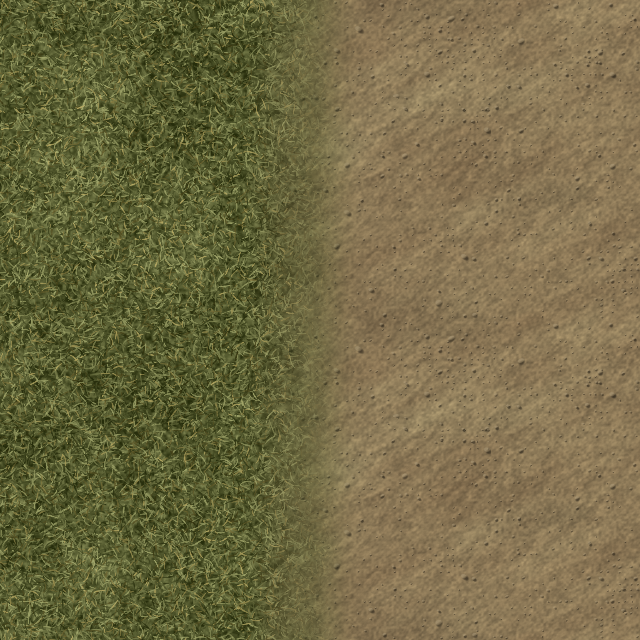
Write a three.js fragment shader that draws this texture.

```glsl
// Draws matted green grass fading into pebbly, streaked dry soil.
varying vec2 vUv;

float hash(vec2 p) {
  vec3 q = fract(vec3(p.xyx) * 0.1031);
  q += dot(q, q.yzx + 33.33);
  return fract((q.x + q.y) * q.z);
}

vec2 hash2(vec2 p) {
  return vec2(hash(p), hash(p + 71.7));
}

// Value noise that repeats upward every "period" cells
float noise(vec2 p, float period) {
  vec2 i = floor(p), f = fract(p);
  f = f * f * (3.0 - 2.0 * f);
  float y0 = mod(i.y, period), y1 = mod(i.y + 1.0, period);
  return mix(mix(hash(vec2(i.x, y0)), hash(vec2(i.x + 1.0, y0)), f.x),
             mix(hash(vec2(i.x, y1)), hash(vec2(i.x + 1.0, y1)), f.x), f.y);
}

float fbm(vec2 p, float period) {
  float sum = 0.0, gain = 0.5;
  for (int i = 0; i < 4; i++) {
    sum += gain * noise(p, period);
    p *= 2.0;
    period *= 2.0;
    gain *= 0.5;
  }
  return sum / 0.9375;
}

float spot(vec2 p, vec2 center, vec2 size) {
  vec2 d = (p - center) / size;
  return exp(-dot(d, d));
}

// Layers of short, bent blades scattered over a jittered grid
vec3 grass(vec2 uv) {
  float patches = 0.8 * (fbm(uv * 14.0 + 3.0, 512.0) - 0.5);
  patches += 0.4 * spot(uv, vec2(0.12, 0.78), vec2(0.09, 0.15));
  patches += 0.5 * spot(uv, vec2(0.29, 0.60), vec2(0.07, 0.06));
  patches += 0.5 * spot(uv, vec2(0.17, 0.11), vec2(0.08, 0.05));
  patches -= 0.4 * spot(uv, vec2(0.04, 0.31), vec2(0.10, 0.07));
  patches -= 0.25 * spot(uv, vec2(0.26, 0.40), vec2(0.12, 0.08));
  patches -= 0.25 * spot(uv, vec2(0.28, 0.88), vec2(0.09, 0.10));
  float tone = 0.05 + 0.6 * noise(uv * 170.0, 512.0);
  float straw = 0.0;
  for (int layer = 0; layer < 7; layer++) {
    float k = float(layer);
    vec2 p = uv * (58.0 + 4.0 * k) + k * 17.3;
    for (int n = 0; n < 9; n++) {
      vec2 cell = floor(p) + vec2(mod(float(n), 3.0), floor(float(n) / 3.0)) - 1.0;
      vec2 r = hash2(cell + k * 131.0), s = hash2(cell + k * 57.0 + 9.5);
      vec2 d = p - cell - r;
      float angle = 6.2832 * s.x, reach = 0.3 + 0.6 * s.y;
      vec2 dir = vec2(cos(angle), sin(angle));
      float along = dot(d, dir);
      float across = dot(d, vec2(-dir.y, dir.x)) + (r.x - 0.5) * along * along;
      float width = 0.10 * (1.0 - 0.6 * abs(along) / reach);
      float blade = (1.0 - smoothstep(width * 0.5, width + 0.03, abs(across)))
                  * (1.0 - smoothstep(reach * 0.8, reach, abs(along)));
      float pick = hash(r * 91.0 + s * 37.0);
      float shade = 0.10 + 0.72 * pick + 0.25 * pick * pick * pick;
      tone = mix(tone, shade, blade * 0.85);
      straw = mix(straw, step(0.8, r.y), blade * 0.8);
    }
  }
  tone += 0.24 * patches + 0.35 * (noise(uv * 260.0, 512.0) - 0.5);
  vec3 col = mix(vec3(0.15, 0.175, 0.045), vec3(0.57, 0.59, 0.37), clamp(tone, 0.0, 1.15));
  return mix(col, col * vec3(1.15, 1.02, 0.92), straw);
}

// One stone per chosen cell: x is its lit face, y its shadow
vec2 pebbles(vec2 uv, float scale, float density) {
  vec2 p = uv * scale, cell = floor(p);
  cell.y = mod(cell.y, scale * 0.5);
  vec2 r = hash2(cell + scale), s = hash2(cell + scale + 23.0);
  vec2 d = fract(p) - 0.35 - 0.3 * r;
  d.x += d.y * (s.y - 0.5);
  float size = 0.10 + 0.18 * s.x * s.x;
  float present = step(1.0 - density, hash(cell + 5.7));
  float stone = 1.0 - smoothstep(size * 0.7, size + 0.06, length(d * vec2(0.9, 1.15)));
  float shadow = 1.0 - smoothstep(size * 0.5, size + 0.1, length(d + vec2(-0.07, 0.11)));
  float lit = clamp(0.75 + dot(d, vec2(-0.5, 0.8)) / size, 0.0, 1.0);
  return present * vec2(stone * lit, shadow * (1.0 - stone * lit));
}

// Soil repeats twice up the canvas, with streaks rising to the right
vec3 soil(vec2 uv) {
  vec2 tile = vec2(uv.x, fract(uv.y * 2.0) * 0.5);
  vec2 slant = vec2(uv.x, uv.y - 0.45 * uv.x);
  float streaks = fbm(slant * vec2(11.0, 24.0), 12.0) - 0.5;
  vec2 crumb = slant * vec2(64.0, 88.0) + vec2(7.0, 0.0);
  float clods = fbm(crumb, 44.0) - 0.5;
  float relief = clods + 0.5 - fbm(crumb + vec2(-0.12, 0.24), 44.0);
  float grit = noise(uv * 256.0, 128.0) - 0.5;
  float pale = spot(tile, vec2(0.64, 0.35), vec2(0.09, 0.04))
             + spot(tile, vec2(0.82, 0.35), vec2(0.08, 0.04))
             + spot(tile, vec2(0.53, 0.27), vec2(0.05, 0.04));
  float dark = spot(tile, vec2(0.67, 0.49), vec2(0.10, 0.03))
             + spot(tile, vec2(0.66, 0.02), vec2(0.10, 0.03))
             + spot(tile, vec2(0.86, 0.20), vec2(0.08, 0.04));
  float cluster = spot(tile, vec2(0.71, 0.43), vec2(0.07, 0.04))
                + spot(tile, vec2(0.76, 0.32), vec2(0.05, 0.03))
                + spot(tile, vec2(0.92, 0.39), vec2(0.04, 0.04))
                + spot(tile, vec2(0.97, 0.07), vec2(0.04, 0.04));
  vec3 col = mix(vec3(0.53, 0.445, 0.32), vec3(0.58, 0.515, 0.375),
                 clamp(0.35 + streaks + 0.4 * pale, 0.0, 1.0));
  col *= 1.0 + 0.10 * streaks + 0.20 * clods + 0.35 * relief + 0.20 * grit - 0.07 * dark;
  vec2 stones = pebbles(uv, 56.0, 0.08 + 0.3 * cluster)
              + 0.8 * pebbles(uv, 108.0, 0.16 + 0.3 * cluster);
  col *= 1.0 - 0.42 * min(stones.y, 1.0);
  return mix(col, vec3(0.66, 0.59, 0.46), 0.6 * min(stones.x, 1.0));
}

void main() {
  float ragged = 0.03 * (fbm(vUv * 14.0, 512.0) - 0.5);
  float bare = smoothstep(0.37, 0.56, vUv.x + ragged);
  vec3 col = mix(grass(vUv), soil(vUv), bare);
  // Olive cast along the worn border
  col *= 1.0 - vec3(0.10, 0.06, 0.12) * spot(vUv, vec2(0.49, vUv.y), vec2(0.05, 1.0));
  gl_FragColor = vec4(col, 1.0);
}
```
